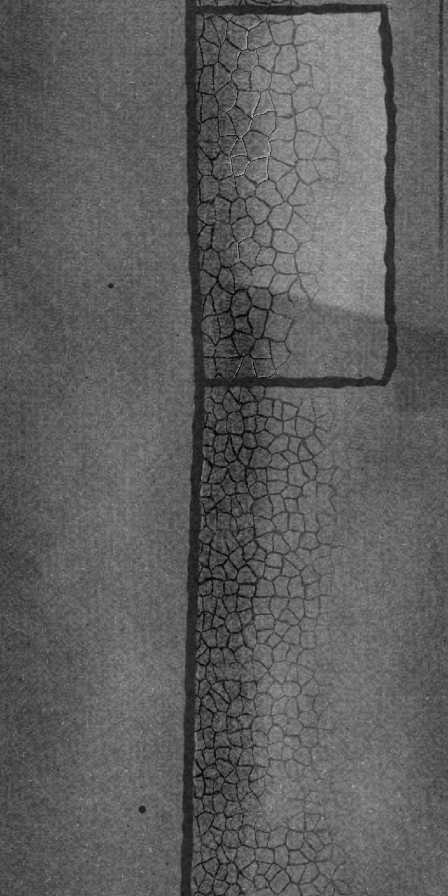
Write a WebGL 2 fragment shader that draws this texture.

```glsl
#version 300 es
precision highp float;
// Worn grey asphalt: a patched rectangle and a long seam outlined in dark tar.
// Broad tone gradients carry the light, Voronoi borders make the cracked
// strip, and layered value noise gives stains, pits and fine stone grain.
uniform vec2 u_resolution;
out vec4 fragColor;

float hash(vec2 p) {
  return fract(sin(dot(p, vec2(127.1, 311.7))) * 43758.5453);
}

vec2 hash2(vec2 p) {
  return vec2(hash(p), hash(p + 37.3));
}

float noise(vec2 p) {
  vec2 cell = floor(p), f = fract(p);
  f = f * f * (3.0 - 2.0 * f);
  return mix(mix(hash(cell), hash(cell + vec2(1, 0)), f.x),
             mix(hash(cell + vec2(0, 1)), hash(cell + vec2(1, 1)), f.x), f.y);
}

float fbm(vec2 p) {
  float sum = 0.0, amp = 0.5;
  for (int i = 0; i < 4; i++) {
    sum += amp * noise(p);
    p = p * 2.03 + 17.1;
    amp *= 0.5;
  }
  return sum;
}

float segment(vec2 p, vec2 a, vec2 b) {
  vec2 ab = b - a;
  return length(p - a - ab * clamp(dot(p - a, ab) / dot(ab, ab), 0.0, 1.0));
}

// 1 inside the range from lo to hi, with soft ends
float band(float v, float lo, float hi, float soft) {
  return smoothstep(lo - soft, lo + soft, v) * (1.0 - smoothstep(hi - soft, hi + soft, v));
}

// x: distance to the nearest cell border, yz: normal of that border
vec3 crackCells(vec2 p) {
  vec2 base = floor(p), f = fract(p), nearest = vec2(8.0), nearCell = vec2(0.0);
  for (int j = -1; j <= 1; j++)
    for (int i = -1; i <= 1; i++) {
      vec2 cell = vec2(i, j);
      vec2 r = cell + 0.1 + 0.8 * hash2(base + cell) - f;
      if (dot(r, r) < dot(nearest, nearest)) { nearest = r; nearCell = cell; }
    }
  vec3 border = vec3(8.0, 0.0, 1.0);
  for (int j = -2; j <= 2; j++)
    for (int i = -2; i <= 2; i++) {
      vec2 cell = nearCell + vec2(i, j);
      vec2 r = cell + 0.1 + 0.8 * hash2(base + cell) - f;
      if (dot(r - nearest, r - nearest) > 1e-4) {
        vec2 normal = normalize(r - nearest);
        float d = dot(0.5 * (r + nearest), normal);
        if (d < border.x) border = vec3(d, normal);
      }
    }
  return border;
}

// Slightly bent centre line of the long vertical seam
float seamDistance(vec2 p) {
  float d = segment(p, vec2(0.424, 2.02), vec2(0.432, 1.48));
  d = min(d, segment(p, vec2(0.432, 1.48), vec2(0.446, 1.12)));
  d = min(d, segment(p, vec2(0.446, 1.12), vec2(0.431, 0.75)));
  d = min(d, segment(p, vec2(0.431, 0.75), vec2(0.422, 0.33)));
  return min(d, segment(p, vec2(0.422, 0.33), vec2(0.415, -0.02)));
}

// Top, right and bottom tar lines of the patch
float patchDistance(vec2 p) {
  float d = segment(p, vec2(0.43, 1.977), vec2(0.852, 1.979));
  d = min(d, segment(p, vec2(0.856, 1.975), vec2(0.873, 1.74)));
  d = min(d, segment(p, vec2(0.873, 1.74), vec2(0.869, 1.37)));
  d = min(d, segment(p, vec2(0.869, 1.37), vec2(0.878, 1.19)));
  d = min(d, segment(p, vec2(0.878, 1.19), vec2(0.855, 1.146)));
  return min(d, segment(p, vec2(0.855, 1.146), vec2(0.448, 1.146)));
}

void main() {
  vec2 p = gl_FragCoord.xy / u_resolution.x;
  p.y *= 2.0 * u_resolution.x / u_resolution.y;
  float px = 1.0 / u_resolution.x;
  float stain = fbm(p * vec2(7.0, 4.0)) - 0.47;
  vec2 rough = vec2(noise(p * 45.0), noise(p * 45.0 + 9.0)) - 0.5;

  // Broad tones of the road, the worn strip and the patch
  float rightSide = smoothstep(0.42, 0.44, p.x);
  float inPatch = band(p.x, 0.43, 0.87, 0.006) * band(p.y, 1.146, 1.978, 0.006);
  float road = mix(0.31, 0.395, smoothstep(0.0, 0.28, p.x));
  road -= 0.04 * smoothstep(1.5, 2.0, p.y) * (1.0 - smoothstep(0.0, 0.2, p.x));
  float lane = mix(0.435, 0.36, smoothstep(0.72, 1.0, p.x));
  lane -= 0.13 * band(p.x + 0.06 * stain, 0.4, 0.575, 0.06) * mix(0.65, 1.0, band(p.y, 0.2, 1.1, 0.2));
  float patchTone = mix(0.32, 0.54, smoothstep(0.46, 0.62, p.x + 0.08 * stain));
  float shadowEdge = 1.375 - 0.235 * (p.x - 0.5);
  float shadow = (1.0 - smoothstep(-0.012, 0.012, p.y - shadowEdge)) * smoothstep(0.46, 0.56, p.x);
  patchTone -= 0.14 * shadow;
  lane -= 0.06 * band(p.y, 1.08, shadowEdge, 0.012) * smoothstep(0.87, 0.9, p.x);
  float tone = mix(mix(road, lane, rightSide), patchTone, inPatch) + 0.16 * stain;
  tone += 0.008 * sin(p.y * 75.0 + 9.0 * stain + p.x * 20.0) * (1.0 - smoothstep(0.1, 0.3, p.x));

  // Cracks: larger plates in the patch, smaller ones below
  float scale = p.y > 1.146 ? 20.0 : 27.0;
  vec2 plate = p + 0.012 * rough;
  plate.x -= 0.05 * exp(-max(p.x - 0.44, 0.0) * 12.0);
  vec3 crack = crackCells(plate * scale);
  float crackDist = crack.x / scale;
  float reach = rightSide * (1.0 - smoothstep(0.56, 0.84, p.x + 0.25 * stain));
  float open = reach * smoothstep(0.2, 0.5, noise(p * 16.0) + 0.25 * reach);
  float lit = smoothstep(0.1, 0.7, dot(crack.yz, vec2(0.8, -0.6)));
  float glint = band(p.x, 0.49, 0.62, 0.04) * mix(0.3, 1.0, inPatch) * smoothstep(0.3, 0.65, noise(p * 11.0 + 4.0));
  tone -= 0.2 * open * (1.0 - smoothstep(0.0008, 0.0022 + px, crackDist));
  tone += 0.36 * glint * lit * (1.0 - smoothstep(0.001, 0.003 + px, crackDist));

  // Stone grain, coarser and stronger on the worn strip
  float grain = noise(p * 256.0) + 0.6 * noise(p * 140.0 + 5.0) - 0.8;
  float worn = rightSide * band(p.x, 0.43, 0.58, 0.05);
  tone += grain * mix(0.12, 0.19, worn);
  tone += 0.12 * smoothstep(0.86, 0.96, noise(p * 190.0 + 31.0));

  // Scattered pits, two oil spots and the dark joint at the right edge
  vec2 pitCell = floor(p * 34.0);
  float pit = length(fract(p * 34.0) - 0.25 - 0.5 * hash2(pitCell)) / 34.0;
  tone -= 0.12 * step(0.95, hash(pitCell + 3.0)) * (1.0 - smoothstep(0.001, 0.004, pit));
  float spot = min(length(p - vec2(0.318, 0.193)), length(p - vec2(0.247, 1.362)) + 0.003);
  tone = mix(tone, 0.13, 1.0 - smoothstep(0.005, 0.01, spot + 0.006 * rough.x));
  tone -= 0.14 * (1.0 - smoothstep(0.002, 0.007, abs(p.x - 0.985))) * smoothstep(1.35, 1.55, p.y);

  // Tar lines with ragged edges and a thin raised lip on the lower seam
  float seam = seamDistance(p + 0.006 * rough);
  float tar = min(seam - 0.0105, patchDistance(p + 0.01 * rough) - 0.0095);
  float lip = band(seam, 0.013, 0.017, 0.002) * rightSide * band(p.y, 0.2, 1.1, 0.05);
  tone += 0.14 * lip * smoothstep(0.35, 0.7, noise(p * 30.0));
  tone = mix(tone, 0.15 + 0.07 * grain + 0.08 * stain, 0.93 * (1.0 - smoothstep(-0.002, 0.002 + px, tar)));
  fragColor = vec4(vec3(clamp(tone, 0.04, 0.95)), 1.0);
}
```
